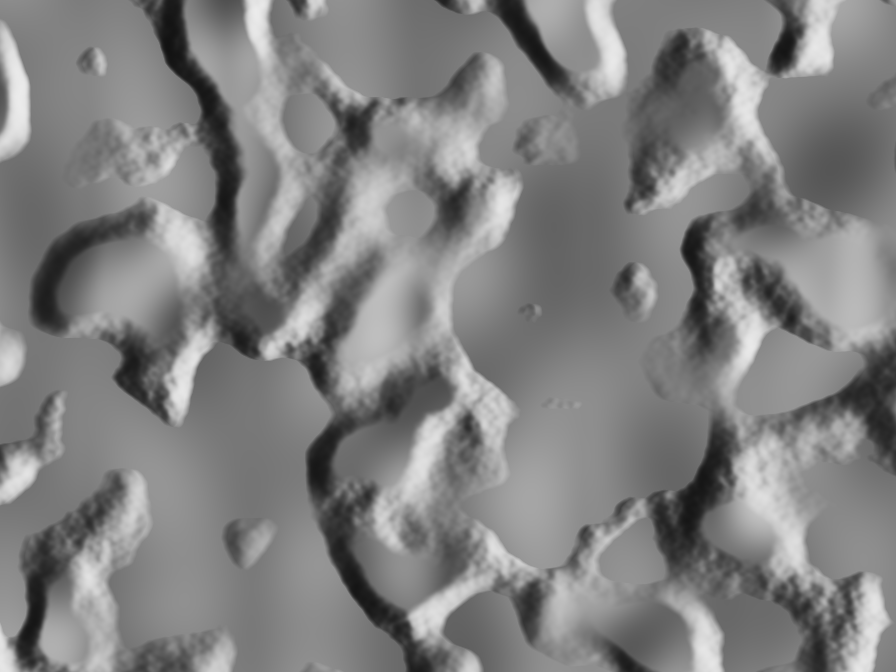
Reproduce this texture map procedurally as a WebGL 2 fragment shader.

```glsl
#version 300 es
precision highp float;
// Grey shaded relief: smooth valleys between rounded mounds with crumbly slopes.
// A noise field is flattened into valley floors and rolling tops, roughened
// only along its slopes, and lit from the right by a finite height difference.

#define LAND_SCALE 3.9      // large mounds per canvas height
#define WINDING 0.07        // bending of the outlines
#define RIM_LOW -0.05       // field level where a slope begins
#define RIM_HIGH 0.33       // field level where the top begins
#define RIM_SCALE 10.5      // coarsest crumbs per canvas height
#define RIM_ROUGHNESS 0.14
#define FOOT_CRISPNESS 0.4  // 0 soft to 1 creased at the valley floor
#define TOP_SWELL 1.7
#define VALLEY_SWELL 1.1
#define RELIEF 0.047        // steepness of the shading
#define SOFTNESS 0.0048     // half width of the slope sample
#define CONTRAST 0.45

uniform vec2 u_resolution;
out vec4 fragColor;

const mat2 turn = mat2(0.8, 0.6, -0.6, 0.8);
const float midGrey = 0.5;

uint mixBits(uint n) {
    n = (n ^ (n >> 16)) * 0x7feb352du;
    n = (n ^ (n >> 15)) * 0x846ca68bu;
    return n ^ (n >> 16);
}

// Unit gradient at a lattice corner
vec2 cornerGradient(vec2 cell) {
    ivec2 c = ivec2(cell);
    uint bits = mixBits(uint(c.x) + mixBits(uint(c.y) + 17u));
    float angle = 6.28319 * float(bits & 0xffffu) / 65536.0;
    return vec2(cos(angle), sin(angle));
}

// Gradient noise, roughly -0.7 to 0.7
float noise(vec2 p) {
    vec2 cell = floor(p), f = p - cell;
    vec2 w = f * f * f * (f * (f * 6.0 - 15.0) + 10.0);
    vec2 x = vec2(1.0, 0.0), y = vec2(0.0, 1.0);
    float a = dot(cornerGradient(cell), f);
    float b = dot(cornerGradient(cell + x), f - x);
    float c = dot(cornerGradient(cell + y), f - y);
    float d = dot(cornerGradient(cell + 1.0), f - 1.0);
    return mix(mix(a, b, w.x), mix(c, d, w.x), w.y);
}

// Fine crumbs: octaves turned against each other to hide the lattice
float crumbs(vec2 p) {
    float sum = 0.0, amplitude = 1.0;
    for (int i = 0; i < 4; i++) {
        sum += amplitude * noise(p);
        p = turn * p * 2.03 + 11.7;
        amplitude *= 0.47;
    }
    return sum;
}

float height(vec2 p) {
    // Winding outlines: large mounds broken up by small islands
    vec2 bend = vec2(noise(p * 3.1 + 40.3), noise(p * 3.1 + 71.9));
    vec2 q = p + WINDING * bend;
    float land = 0.75 * noise(q * LAND_SCALE + 5.2);
    land += 0.65 * noise(turn * q * LAND_SCALE * 2.1 + 23.6);

    // Roughness varies, leaving a few slopes smooth
    float rough = mix(0.45, 1.0, smoothstep(-0.35, 0.05, noise(p * 3.4 + 91.4)));
    land += RIM_ROUGHNESS * rough * crumbs(p * RIM_SCALE + 3.8);

    // Rolling tops over gently uneven ground
    float rise = clamp((land - RIM_LOW) / (RIM_HIGH - RIM_LOW), 0.0, 1.0);
    float mound = mix(smoothstep(0.0, 1.0, rise), rise * (2.0 - rise), FOOT_CRISPNESS);
    float top = 1.0 + TOP_SWELL * noise(p * 5.6 + 57.1);
    return mound * top + VALLEY_SWELL * noise(p * 4.0 + 33.5);
}

void main() {
    vec2 p = gl_FragCoord.xy / u_resolution.y;
    vec2 lightStep = SOFTNESS * normalize(vec2(1.0, -0.1));
    float fall = (height(p - lightStep) - height(p + lightStep)) / (2.0 * SOFTNESS);
    float slope = RELIEF * fall;
    float grey = midGrey + CONTRAST * slope / sqrt(1.0 + slope * slope);
    fragColor = vec4(vec3(grey), 1.0);
}
```
